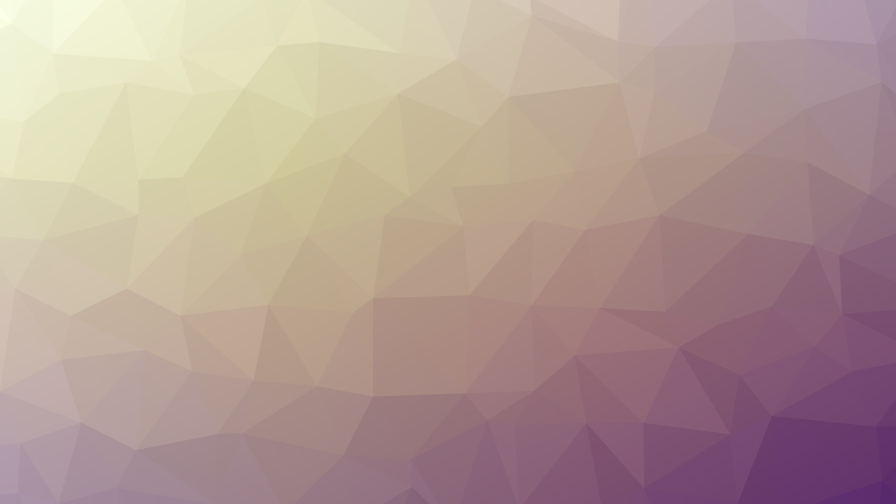
This background is drawn by a WebGL 1 fragment shader. Its source:

```glsl
precision highp float;

uniform vec2 u_resolution;

const float ROWS = 7.6;         // mesh cells over the canvas height
const float JITTER = 0.76;      // full range of vertex displacement, in cells
const float FACET_BLEND = 0.65; // 0 = smooth gradient, 1 = flat facets
const float FACET_SHADE = 0.03; // full range of facet brightness

const vec3 CREAM = vec3(0.98, 1.00, 0.90);
const vec3 SAND = vec3(0.82, 0.79, 0.61);
const vec3 MAUVE = vec3(0.62, 0.46, 0.47);
const vec3 PLUM = vec3(0.34, 0.15, 0.42);

float hash(vec2 p) {
  vec3 q = fract(vec3(p.xyx) * 0.1031);
  q += dot(q, q.yzx + 33.33);
  return fract((q.x + q.y) * q.z);
}

// Four evenly spaced colour stops
vec3 palette(float t) {
  float s = clamp(t, 0.0, 1.0) * 3.0;
  vec3 color = mix(CREAM, SAND, clamp(s, 0.0, 1.0));
  color = mix(color, MAUVE, clamp(s - 1.0, 0.0, 1.0));
  return mix(color, PLUM, clamp(s - 2.0, 0.0, 1.0));
}

// Average of a horizontal and a downward ramp
vec3 background(vec2 p, vec2 extent) {
  vec2 uv = p / extent;
  return 0.5 * (palette(uv.x) + palette(1.0 - uv.y));
}

vec2 meshVertex(vec2 id) {
  vec2 offset = vec2(hash(id + 17.3), hash(id + 61.7)) - 0.5;
  return id + JITTER * offset;
}

float cross2(vec2 a, vec2 b) {
  return a.x * b.y - a.y * b.x;
}

// Signed distance to the line a-b, positive on its right
float edgeDistance(vec2 p, vec2 a, vec2 b) {
  vec2 edge = b - a;
  return -cross2(edge, p - a) / max(length(edge), 0.0001);
}

float triangleCoverage(vec2 p, vec2 a, vec2 b, vec2 c, float pixel) {
  float winding = cross2(b - a, c - a) < 0.0 ? -1.0 : 1.0;
  float d = winding * edgeDistance(p, a, b);
  d = max(d, winding * edgeDistance(p, b, c));
  d = max(d, winding * edgeDistance(p, c, a));
  return clamp(0.5 - d / pixel, 0.0, 1.0);
}

// Facet colour in rgb, premultiplied by the coverage in alpha
vec4 facet(vec2 p, vec2 a, vec2 b, vec2 c, vec2 extent, float pixel, float seed) {
  vec2 center = (a + b + c) / 3.0;
  vec3 color = background(mix(p, center, FACET_BLEND), extent);
  color += FACET_SHADE * (seed - 0.5);
  return vec4(color, 1.0) * triangleCoverage(p, a, b, c, pixel);
}

// Split one jittered cell along its shorter diagonal
vec4 meshCell(vec2 p, vec2 id, vec2 extent, float pixel) {
  vec2 a = meshVertex(id);
  vec2 b = meshVertex(id + vec2(1.0, 0.0));
  vec2 c = meshVertex(id + vec2(1.0, 1.0));
  vec2 d = meshVertex(id + vec2(0.0, 1.0));
  float seed1 = hash(id + 103.1);
  float seed2 = hash(id + 151.9);
  if (distance(a, c) < distance(b, d)) {
    return facet(p, a, b, c, extent, pixel, seed1)
         + facet(p, a, c, d, extent, pixel, seed2);
  }
  return facet(p, a, b, d, extent, pixel, seed1)
       + facet(p, b, c, d, extent, pixel, seed2);
}

void main() {
  float pixel = ROWS / u_resolution.y;
  vec2 p = gl_FragCoord.xy * pixel;
  vec2 extent = u_resolution * pixel;

  // Blend the facets of all cells that can reach this point
  vec4 sum = vec4(background(p, extent), 1.0) * 0.0001;
  for (int y = -1; y <= 1; y++) {
    for (int x = -1; x <= 1; x++) {
      vec2 id = floor(p) + vec2(float(x), float(y));
      sum += meshCell(p, id, extent, pixel);
    }
  }
  gl_FragColor = vec4(sum.rgb / sum.a, 1.0);
}
```
